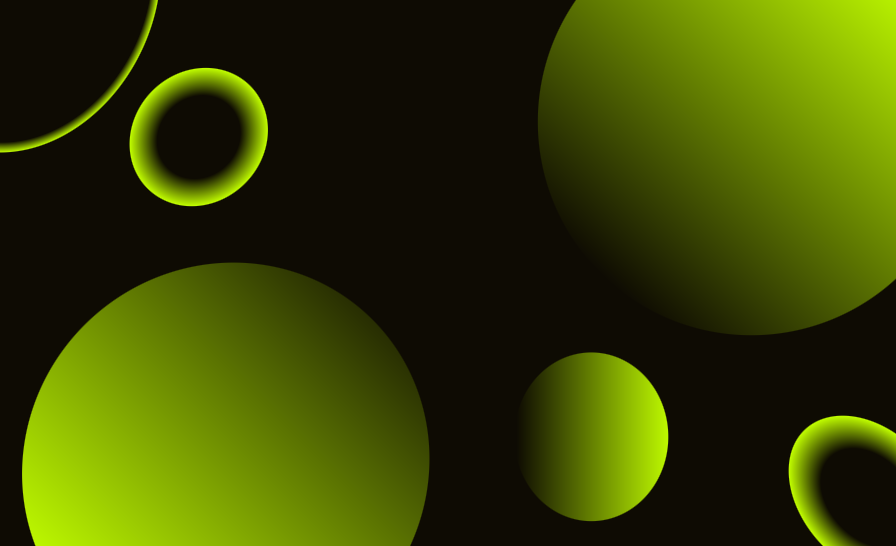
Reproduce this background procedurally as a WebGL 2 fragment shader.

```glsl
#version 300 es
precision highp float;

uniform vec2 u_resolution;
out vec4 fragColor;

const vec3 NIGHT = vec3(0.055, 0.043, 0.010);
const vec3 LIME = vec3(0.76, 1.0, 0.0);

// Normalised radius of a tilted ellipse: 0 at its centre, 1 on its rim
float ellipseRadius(vec2 p, vec2 center, vec2 radii, float tilt) {
    float c = cos(tilt), s = sin(tilt);
    return length(mat2(c, -s, s, c) * (p - center) / radii);
}

// Antialiased inside of the rim
float coverage(float radius) {
    return clamp(0.5 + (1.0 - radius) / max(fwidth(radius), 1e-5), 0.0, 1.0);
}

// Lime strength along a direction, equal to middle at the centre
float ramp(vec2 offset, vec2 slope, float middle) {
    return clamp(middle + dot(offset, slope), 0.0, 1.0);
}

void paint(inout vec3 color, float radius, float strength) {
    color = mix(color, mix(NIGHT, LIME, strength), coverage(radius));
}

// Dark disc that glows from the inner radius out to its rim
void paintRing(inout vec3 color, float radius, float inner) {
    paint(color, radius, clamp((radius - inner) / (1.0 - inner), 0.0, 1.0));
}

void main() {
    // Units of canvas height
    vec2 p = gl_FragCoord.xy / u_resolution.y;
    vec3 color = NIGHT;

    // Large discs, lit from opposite corners
    vec2 center = vec2(1.376, 0.777);
    paint(color, ellipseRadius(p, center, vec2(0.391), 0.0),
          ramp(p - center, vec2(0.87, 0.93), 0.5));

    center = vec2(0.4135, 0.146);
    paint(color, ellipseRadius(p, center, vec2(0.380, 0.366), 0.785),
          ramp(p - center, vec2(-0.80, -0.80), 0.57));

    // Small disc, lit from the right
    center = vec2(1.083, 0.2);
    paint(color, ellipseRadius(p, center, vec2(0.141, 0.1545), 0.0),
          ramp(p - center, vec2(3.5, 0.0), 0.48));

    // Glowing rings
    paintRing(color, ellipseRadius(p, vec2(0.364, 0.749), vec2(0.133, 0.120), 0.785), 0.6);
    paintRing(color, ellipseRadius(p, vec2(0.043, 1.011), vec2(0.300, 0.240), 1.135), 0.935);
    paintRing(color, ellipseRadius(p, vec2(1.592, 0.088), vec2(0.172, 0.122), -0.817), 0.6);

    fragColor = vec4(color, 1.0);
}
```
